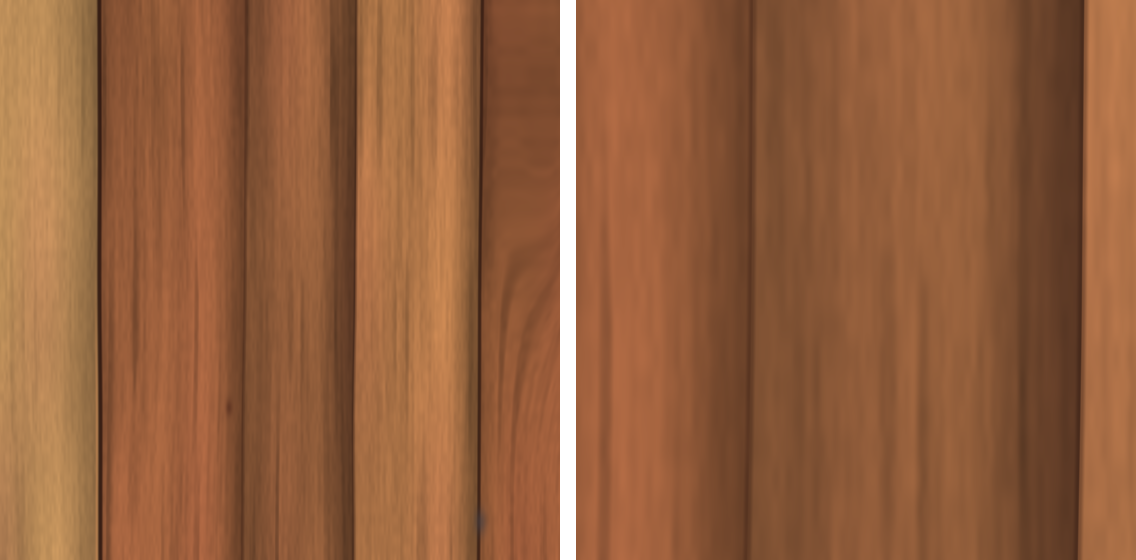
Left: the whole. Right: its middle third, enlarged.
This texture is drawn by a WebGL 2 fragment shader. Its source:

```glsl
#version 300 es
precision highp float;
// Five upright wooden planks with fine grain, soft overlaps and dark seams.

#define PLANKS 5
#define SEAM_LEAN 0.007
#define SEAM_WOBBLE 0.003
#define FINE_GRAIN 0.11
#define BROAD_GRAIN 0.17
#define STREAKS 0.15
#define PORES 0.07
#define GRAIN_WARP 0.016

uniform vec2 u_resolution;
out vec4 fragColor;

// Per plank: left edge, base colour, (strength, width) of the shade at each side
const float EDGE[6] = float[](-0.02, 0.178, 0.437, 0.634, 0.857, 1.06);
const vec3 WOOD[5] = vec3[](
  vec3(0.715, 0.525, 0.335), vec3(0.605, 0.365, 0.232), vec3(0.590, 0.370, 0.236),
  vec3(0.680, 0.447, 0.278), vec3(0.555, 0.331, 0.207));
const vec2 LEFT_SHADE[5] = vec2[](
  vec2(0.0, 0.02), vec2(0.22, 0.035), vec2(0.16, 0.11), vec2(0.04, 0.03), vec2(0.14, 0.04));
const vec2 RIGHT_SHADE[5] = vec2[](
  vec2(0.25, 0.085), vec2(0.27, 0.055), vec2(0.36, 0.075), vec2(0.36, 0.060), vec2(0.0, 0.02));
// Per seam: darkness and half width of the line
const vec2 SEAM[5] = vec2[](
  vec2(0.0, 0.002), vec2(0.84, 0.0042), vec2(0.30, 0.003), vec2(0.34, 0.0032), vec2(0.72, 0.0032));
const vec3 SEAM_COLOR = vec3(0.16, 0.075, 0.05);
const vec3 RIM_COLOR = vec3(0.76, 0.52, 0.32);
const vec3 KNOT_COLOR = vec3(0.30, 0.15, 0.10);
const vec3 STAIN_COLOR = vec3(0.27, 0.25, 0.27);

float hash(vec2 p) {
  vec3 q = fract(p.xyx * 0.1031);
  q += dot(q, q.yzx + 33.33);
  return fract((q.x + q.y) * q.z);
}

float noise(vec2 p) {
  vec2 i = floor(p), f = fract(p);
  f = f * f * (3.0 - 2.0 * f);
  return mix(mix(hash(i), hash(i + vec2(1, 0)), f.x),
             mix(hash(i + vec2(0, 1)), hash(i + vec2(1, 1)), f.x), f.y);
}

float signedNoise(vec2 p) { return noise(p) - 0.5; }

// Seams lean and waver a little along their height
float seamX(int i, float y) {
  float lean = i == 1 ? -0.002 : SEAM_LEAN;
  return EDGE[i] + lean * (y - 0.5) + SEAM_WOBBLE * signedNoise(vec2(float(i) * 7.3, y * 4.0));
}

// Relative brightness of the grain
float grain(vec2 p, int id) {
  vec2 seed = vec2(float(id) * 37.0 + 11.0, float(id) * 19.0 + 5.0);
  vec2 g = p;
  g.x += GRAIN_WARP * signedNoise(vec2(p.x * 6.0, p.y * 2.2) + seed);
  if (id == PLANKS - 1) {
    // The last plank has grain sweeping up to the right
    g.x -= 0.13 * smoothstep(0.86, 1.02, p.x) * smoothstep(0.1, 0.8, p.y);
  }
  float fine = signedNoise(vec2(g.x * 190.0, g.y * 7.0) + seed);
  float broad = signedNoise(vec2(g.x * 28.0, g.y * 1.3) + seed);
  float streak = noise(vec2(g.x * 95.0, g.y * 2.4) + seed);
  float pore = signedNoise(vec2(g.x * 260.0, g.y * 55.0) + seed);
  float contrast = id == 0 ? 0.55 : id == 2 ? 1.2 : 1.0;
  float darkLines = smoothstep(0.62, 0.98, streak) - 0.13;
  return 1.0 + contrast * (FINE_GRAIN * fine + BROAD_GRAIN * broad - STREAKS * darkLines)
       + PORES * pore;
}

float sideShade(float d, vec2 shade) {
  return 1.0 - shade.x * (1.0 - smoothstep(0.0, shade.y, d));
}

vec3 plank(vec2 p, int id) {
  float fromLeft = p.x - seamX(id, p.y);
  float fromRight = seamX(id + 1, p.y) - p.x;
  float light = sideShade(fromLeft, LEFT_SHADE[id]) * sideShade(fromRight, RIGHT_SHADE[id]);
  // Reddish planks brighten toward the bottom
  if (id == 1 || id == 4) light *= 1.07 - 0.13 * p.y;
  float patches = 1.0 + 0.09 * signedNoise(p * vec2(9.0, 3.0) + float(id) * 13.0);
  vec3 tint = vec3(1.0, 1.0 + 0.06 * signedNoise(p * vec2(14.0, 2.0)), 1.0);
  return WOOD[id] * tint * light * patches * grain(p, id);
}

// Soft elliptical mark
float spot(vec2 p, vec2 center, vec2 radius) {
  vec2 q = (p - center) / radius;
  return exp(-dot(q, q));
}

void main() {
  vec2 p = gl_FragCoord.xy / u_resolution;
  float px = 1.0 / u_resolution.x;

  // Each plank covers the previous one to the right of its seam
  vec3 color = plank(p, 0);
  for (int i = 1; i < PLANKS; i++) {
    float d = p.x - seamX(i, p.y);
    color = mix(color, plank(p, i), smoothstep(-px, px, d));
    float line = 1.0 - smoothstep(0.25 * SEAM[i].y, SEAM[i].y + px, abs(d));
    color = mix(color, SEAM_COLOR, SEAM[i].x * line);
  }

  // Pale rim beside the first seam, stronger low down
  float rim = spot(p, vec2(seamX(1, p.y) - 0.0065, p.y), vec2(0.0022, 1.0));
  color = mix(color, RIM_COLOR, 0.65 * rim * (1.0 - smoothstep(0.25, 0.6, p.y)));

  // Small knot and a grey stain
  color = mix(color, KNOT_COLOR, 0.6 * spot(p, vec2(0.409, 0.272), vec2(0.006, 0.014)));
  color = mix(color, STAIN_COLOR, 0.6 * spot(p, vec2(0.858, 0.068), vec2(0.010, 0.022)));
  fragColor = vec4(color, 1.0);
}
```
